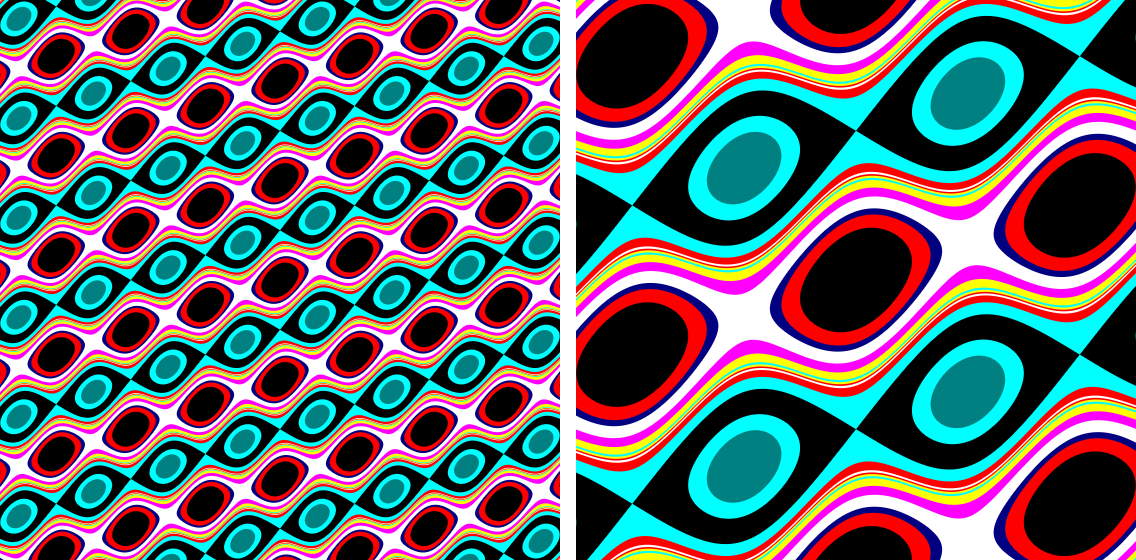
Left: the whole. Right: its middle third, enlarged.
Reproduce this pattern procedurally as a WebGL 1 fragment shader.

```glsl
precision highp float;
// Diagonal chains of tilted ovals and lenses: flat colour bands of two crossed cosine waves.

uniform vec2 u_resolution;

const float TAU = 6.2831853;
const float BASE_FREQ = 1.877;                       // cycles across the canvas
const vec2 COLUMN_WAVE = BASE_FREQ * vec2(4.0, 0.0); // splits each chain into ovals
const vec2 CHAIN_WAVE = BASE_FREQ * vec2(-1.0, 3.0); // stacks the slanted chains
const float CHAIN_GAIN = 2.0;
const vec2 CENTER = vec2(0.5);                       // lowest point of one oval

const vec3 BLACK = vec3(0.0);
const vec3 NAVY = vec3(0.0, 0.0, 0.5);
const vec3 TEAL = vec3(0.0, 0.5, 0.5);
const vec3 CYAN = vec3(0.0, 1.0, 1.0);
const vec3 RED = vec3(1.0, 0.0, 0.0);
const vec3 YELLOW = vec3(1.0, 1.0, 0.0);
const vec3 MAGENTA = vec3(1.0, 0.0, 1.0);
const vec3 WHITE = vec3(1.0);

// Height in x (-3 to 3), its gradient in yz.
vec3 waveField(vec2 p) {
  float column = TAU * dot(COLUMN_WAVE, p);
  float chain = TAU * dot(CHAIN_WAVE, p);
  float height = -cos(column) - CHAIN_GAIN * cos(chain);
  vec2 slope = TAU * (COLUMN_WAVE * sin(column) + CHAIN_GAIN * CHAIN_WAVE * sin(chain));
  return vec3(height, slope);
}

// Switches to the next band colour above a level, over one pixel.
vec3 band(vec3 below, vec3 above, float level, float height, float softness) {
  return mix(below, above, clamp((height - level) / softness + 0.5, 0.0, 1.0));
}

void main() {
  vec3 field = waveField(gl_FragCoord.xy / u_resolution - CENTER);
  float h = field.x;
  float w = max(length(field.yz / u_resolution), 0.0005);

  // Dark ovals and the white ground around them
  vec3 color = BLACK;
  color = band(color, RED, -2.0, h, w);
  color = band(color, NAVY, -1.5, h, w);
  color = band(color, WHITE, -1.25, h, w);

  // Wavy ribbons between the chains
  color = band(color, MAGENTA, -0.75, h, w);
  color = band(color, YELLOW, -0.38, h, w);
  color = band(color, CYAN, -0.08, h, w);
  color = band(color, YELLOW, 0.0, h, w);
  color = band(color, RED, 0.08, h, w);
  color = band(color, WHITE, 0.14, h, w);
  color = band(color, RED, 0.22, h, w);

  // Lenses with ringed centres
  color = band(color, CYAN, 0.5, h, w);
  color = band(color, BLACK, 1.0, h, w);
  color = band(color, CYAN, 2.0, h, w);
  color = band(color, TEAL, 2.5, h, w);

  gl_FragColor = vec4(color, 1.0);
}
```
